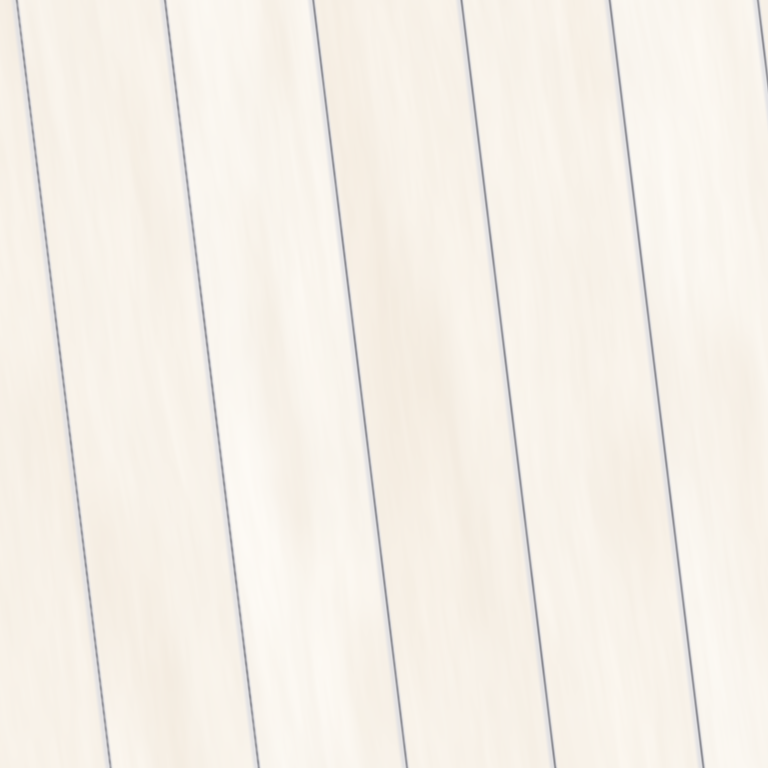
A WebGL 1 fragment shader for this texture:

```glsl
precision highp float;
// Pale wooden planks, slightly tilted, parted by thin blue-grey grooves.
// Sheared coordinates give plank index and groove distance; stretched,
// warped noise gives the faint grain, with a tint shift per plank.
uniform vec2 u_resolution;

float hash(vec2 p) {
  p = fract(p * vec2(0.1031, 0.1137));
  p += dot(p, p.yx + 33.33);
  return fract((p.x + p.y) * p.x * 17.3);
}

float noise(vec2 p) {
  vec2 i = floor(p), f = fract(p);
  f = f * f * (3.0 - 2.0 * f);
  return mix(mix(hash(i), hash(i + vec2(1.0, 0.0)), f.x),
             mix(hash(i + vec2(0.0, 1.0)), hash(i + 1.0), f.x), f.y);
}

// Streaks along y, bent by a slow warp; result is centred on zero
float woodGrain(vec2 p) {
  p.x += 0.022 * noise(p * vec2(9.0, 3.5));
  float sum = 0.0, weight = 0.4;
  vec2 scale = vec2(55.0, 4.0);
  for (int i = 0; i < 3; i++) {
    sum += weight * (noise(p * scale + 17.0 * float(i)) - 0.5);
    scale *= vec2(1.9, 2.6);
    weight *= 0.8;
  }
  return sum;
}

void main() {
  vec2 uv = gl_FragCoord.xy / u_resolution;
  float pixel = 1.0 / u_resolution.x;

  // Plank layout
  float pitch = 0.1930;
  float across = uv.x + 0.1222 * uv.y - 0.1440;
  float plank = floor(across / pitch);
  float inPlank = across - plank * pitch;
  float groove = floor(across / pitch + 0.5);
  float d = across - groove * pitch;

  // Plank tint: every third board is paler, and fades to cream on the right
  float pale = 0.5 + 0.5 * cos(2.0944 * (plank - 1.0) + 0.25);
  pale *= 1.0 - 0.35 * smoothstep(0.03, 0.14, inPlank);
  vec3 color = mix(vec3(0.970, 0.945, 0.908), vec3(0.982, 0.967, 0.942), pale);

  // Grain and broad stains
  vec2 wood = vec2(across + 0.02 * uv.y, uv.y) + 7.3 * (plank + 2.0);
  color += vec3(0.024, 0.031, 0.042) * woodGrain(wood);
  float stain = noise(wood * vec2(16.0, 3.5) + 4.0);
  color -= vec3(0.010, 0.017, 0.025) * smoothstep(0.55, 1.0, stain);
  color += vec3(0.008, 0.010, 0.012) * (noise(wood * vec2(24.0, 7.0)) - 0.5);

  // Groove: pale bevel on the left, then a dark core, beaded on the left boards
  float bevel = smoothstep(-0.0095, -0.0035, d) * (1.0 - smoothstep(0.0015, 0.0045, d));
  color = mix(color, vec3(0.865, 0.868, 0.890), 0.75 * bevel);
  float beads = 0.5 + 0.5 * sin(uv.y * 590.0);
  float wear = 0.22 * beads * (1.0 - smoothstep(0.5, 2.5, groove))
             + 0.12 * noise(vec2(groove * 9.0 + 40.0, uv.y * 45.0));
  float soft = max(0.0014, 0.7 * pixel);
  float core = 1.0 - smoothstep(0.0013 - soft, 0.0013 + soft, abs(d));
  color = mix(color, vec3(0.530, 0.530, 0.555), core * (1.0 - wear));

  gl_FragColor = vec4(color, 1.0);
}
```
